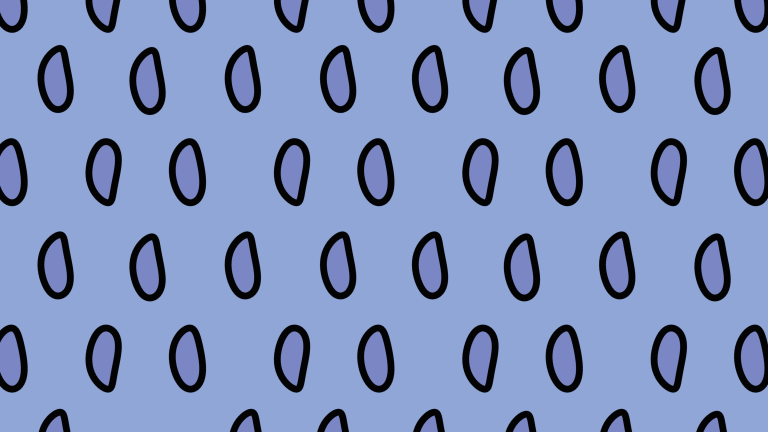
This pattern is drawn by a Shadertoy shader. Its source:

```glsl
// Staggered rows of hand-drawn, black-outlined violet beans on pale blue.

// Closed bean contour as layered sines; the blunt kind has a squarer foot.
vec2 beanContour(float t, bool blunt) {
    float x = blunt
        ? 1.5 + 14.8 * cos(t) - sin(t) - 1.5 * cos(2.0 * t) - 0.7 * sin(2.0 * t) - 0.6 * sin(3.0 * t)
        : 1.0 + 14.1 * cos(t) - 2.0 * cos(2.0 * t) - 1.2 * sin(2.0 * t) - sin(3.0 * t);
    return vec2(x, 30.6 * sin(t));
}

// Signed distance to the contour, walked as short segments.
float beanDistance(vec2 p, bool blunt) {
    const int SEGMENTS = 48;
    float nearest = 1e6, side = 1.0;
    vec2 a = beanContour(0.0, blunt);
    for (int i = 1; i <= SEGMENTS; i++) {
        vec2 b = beanContour(6.28319 * float(i % SEGMENTS) / float(SEGMENTS), blunt);
        vec2 edge = b - a, w = p - a;
        vec2 gap = w - edge * clamp(dot(w, edge) / dot(edge, edge), 0.0, 1.0);
        nearest = min(nearest, dot(gap, gap));
        // Each crossing of a horizontal ray flips the side
        if ((a.y > p.y) != (b.y > p.y) && w.x < edge.x * w.y / edge.y) side = -side;
        a = b;
    }
    return side * sqrt(nearest);
}

void mainImage(out vec4 fragColor, in vec2 fragCoord) {
    // Canvas is 432 units high, measured down from the top left
    float unit = 432.0 / iResolution.y;
    vec2 q = vec2(fragCoord.x, iResolution.y - fragCoord.y) * unit;

    // Outermost rows sit closer to their neighbours
    if (q.y < 39.0) q.y -= 13.0;
    else if (q.y > 400.0) q.y += 9.0;

    float row = round((q.y - 79.0) / 93.2);
    bool pairedRow = mod(row, 2.0) > 0.5;
    float start = pairedRow ? 98.5 : 56.0;
    float pitch = pairedRow ? 94.2 : 93.6;
    float col = round((q.x - start) / pitch);
    bool oddCol = mod(col, 2.0) > 0.5;
    vec2 center = vec2(start + pitch * col, 79.0 + 93.2 * row);

    // Uneven placement within the rows
    bool missing = false;
    if (pairedRow) {
        center.x += oddCol ? -5.6 : 5.5;
        if (col < 0.0) center.x += 10.0;
    } else {
        center.x -= 1.7 * sin(1.5708 * col);
        if (oddCol && col != 3.0) center.y += 2.0;
        if (row > 3.0) {
            missing = col == 1.0;
            if (col == 2.0 || col == 3.0) center.x += 4.0 * (5.0 - 2.0 * col);
        }
    }

    // Paired rows alternate upturned and blunt beans
    bool blunt = pairedRow && oddCol;
    vec2 p = q - center;
    if (!pairedRow || blunt) p.y = -p.y;
    float d = missing ? 1e3 : beanDistance(p, blunt);

    // Fill, then ink line
    vec3 color = mix(vec3(0.56, 0.65, 0.84), vec3(0.48, 0.53, 0.77),
                     smoothstep(0.5, -0.5, d / unit));
    float ink = smoothstep(0.7, -0.7, (abs(d) - 3.4) / unit);
    fragColor = vec4(mix(color, vec3(0.01), ink), 1.0);
}
```
